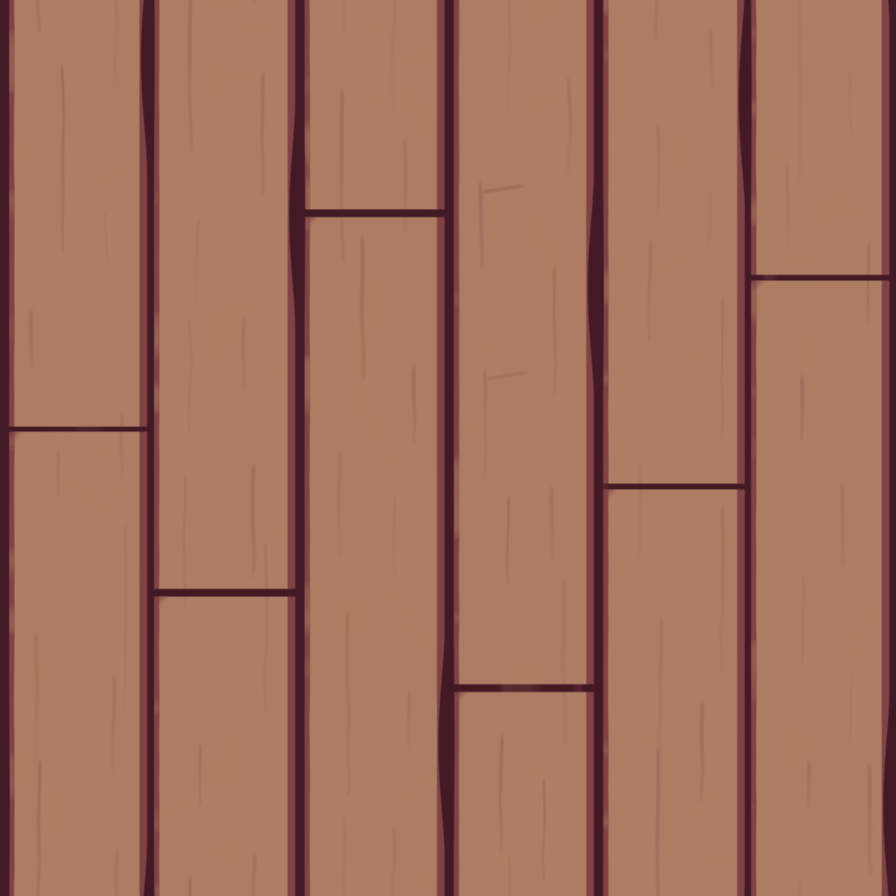
This texture is drawn by a three.js fragment shader. Its source:

```glsl
#define PLANKS 6.0
#define SHIFT 0.0014
#define EDGE 0.0013
#define WOOD vec3(0.68, 0.487, 0.385)
#define BAND vec3(0.50, 0.26, 0.27)
#define DARK vec3(0.26, 0.10, 0.145)
#define GRAIN vec3(0.56, 0.37, 0.32)
#define BAND_LEFT 0.0085
#define BAND_RIGHT 0.0058
#define BULGE 0.0068
#define STROKES 10.0
#define GRAIN_DEPTH 0.5

varying vec2 vUv;

float hash(vec2 p) {
  p = fract(p * vec2(0.1031, 0.1137));
  p += dot(p, p.yx + 33.33);
  return fract((p.x + p.y) * p.x * 17.31);
}

vec2 gradient(vec2 cell) {
  float angle = 6.2832 * hash(cell + 7.0);
  return vec2(cos(angle), sin(angle));
}

float gradientNoise(vec2 p) {
  vec2 i = floor(p), f = fract(p);
  vec2 s = f * f * f * (f * (f * 6.0 - 15.0) + 10.0);
  vec2 e = vec2(1.0, 0.0);
  float low = mix(dot(gradient(i), f), dot(gradient(i + e), f - e), s.x);
  float high = mix(dot(gradient(i + e.yx), f - e.yx), dot(gradient(i + 1.0), f - 1.0), s.x);
  return mix(low, high, s.y);
}

// Coverage of a signed distance, with a smooth edge
float fill(float d) {
  return 1.0 - smoothstep(-EDGE, EDGE, d);
}

// One of six values, by plank or seam index
float pick(vec3 a, vec3 b, float i) {
  vec3 v = i < 2.5 ? a : b;
  float k = mod(i, 3.0);
  return k < 0.5 ? v.x : (k < 1.5 ? v.y : v.z);
}

float wrapDelta(float d) {
  return fract(d + 0.5) - 0.5;
}

// Faint vertical strokes, a few ending in a short sideways nick
float grainStrokes(float across, float y, float plank) {
  float ink = 0.0;
  for (float i = 0.0; i < STROKES; i++) {
    vec2 seed = vec2(plank * 13.0 + 3.0, i * 7.0 + 5.0);
    float side = mod(i + plank, 2.0);
    float centre = (0.2 + 0.42 * side + 0.22 * hash(seed)) / PLANKS;
    float reach = mix(0.03, 0.12, pow(hash(seed + 31.0), 1.5));
    float dy = wrapDelta(y - (i + hash(seed + 57.0)) / STROKES);
    float wobble = 0.003 * gradientNoise(vec2(y * 18.0, i + plank * 11.0 + 0.5));
    float dx = across - centre - wobble;

    float halfWidth = mix(0.0025, 0.0042, hash(seed + 73.0));
    float stroke = 1.0 - smoothstep(0.0004, halfWidth, abs(dx));
    stroke *= 1.0 - smoothstep(reach - 0.012, reach, abs(dy));
    stroke *= mix(0.55, 1.0, smoothstep(-reach, reach, dy));

    float nickX = dx + (side - 0.5) * 0.05;
    float nickY = dy - reach + 0.012 - nickX * 0.15;
    float nick = 1.0 - smoothstep(0.0004, 0.0035, abs(nickY));
    nick *= 1.0 - smoothstep(0.018, 0.028, abs(nickX));
    nick *= step(0.86, hash(seed + 91.0));

    ink = max(ink, max(stroke, nick) * mix(0.35, 1.0, hash(seed + 113.0)));
  }
  return ink;
}

void main() {
  float x = vUv.x - SHIFT, y = vUv.y;
  float plank = mod(floor(x * PLANKS), PLANKS);
  float across = fract(x * PLANKS) / PLANKS;
  float nearest = floor(x * PLANKS + 0.5);
  float seam = mod(nearest, PLANKS);
  float dx = x - nearest / PLANKS;

  // Wood with faint mottling and grain
  float mottle = gradientNoise(vec2(x * 14.0, y * 7.0));
  vec3 colour = WOOD * (1.0 + 0.012 * mottle);
  colour = mix(colour, GRAIN, GRAIN_DEPTH * grainStrokes(across, y, plank));

  // Seam width, swelling leftward over one stretch
  float halfSeam = pick(vec3(0.0088, 0.0039, 0.0052), vec3(0.0052, 0.0052, 0.0035), seam);
  float swellY = pick(vec3(0.10, 0.935, 0.76), vec3(0.17, 0.68, 0.89), seam);
  float t = wrapDelta(y - swellY) / 0.13;
  float swell = BULGE * pow(max(0.0, 1.0 - t * t), 2.0);

  // Bevel bands beside the seam, lightly worn on the right
  float wear = gradientNoise(vec2(y * 22.0, seam * 5.0 + 0.5));
  float bandLeft = fill(-dx - halfSeam - BAND_LEFT);
  float bandRight = fill(dx - halfSeam - BAND_RIGHT - 0.0008 * wear);
  bandRight *= 1.0 - 0.5 * smoothstep(0.2, 0.5, wear) * step(0.0, dx);
  colour = mix(colour, BAND, bandLeft * bandRight);

  // Butt joint with a shaded corner below it
  float jointY = pick(vec3(0.521, 0.3385, 0.762), vec3(0.232, 0.457, 0.690), plank);
  float halfJoint = pick(vec3(0.0028, 0.0043, 0.0043), vec3(0.0043, 0.0032, 0.0032), plank);
  float dy = y - jointY;
  float below = -dy - halfJoint;
  float corner = max(dx - halfSeam - BAND_RIGHT, 0.0) + max(below, 0.0);
  float shade = (1.0 - smoothstep(0.0, 0.014, corner)) * step(0.0, below) * step(0.0, dx);
  colour = mix(colour, BAND, 0.6 * shade);
  float scuff = smoothstep(0.3, 0.55, gradientNoise(vec2(x * 30.0, plank + 0.5)));
  colour = mix(colour, mix(DARK, BAND, 0.5 * scuff), fill(abs(dy) - halfJoint));

  // Dark gap between planks
  float gap = max(-dx - halfSeam - swell, dx - halfSeam - 0.1 * swell);
  colour = mix(colour, DARK, fill(gap));

  gl_FragColor = vec4(colour, 1.0);
}
```
